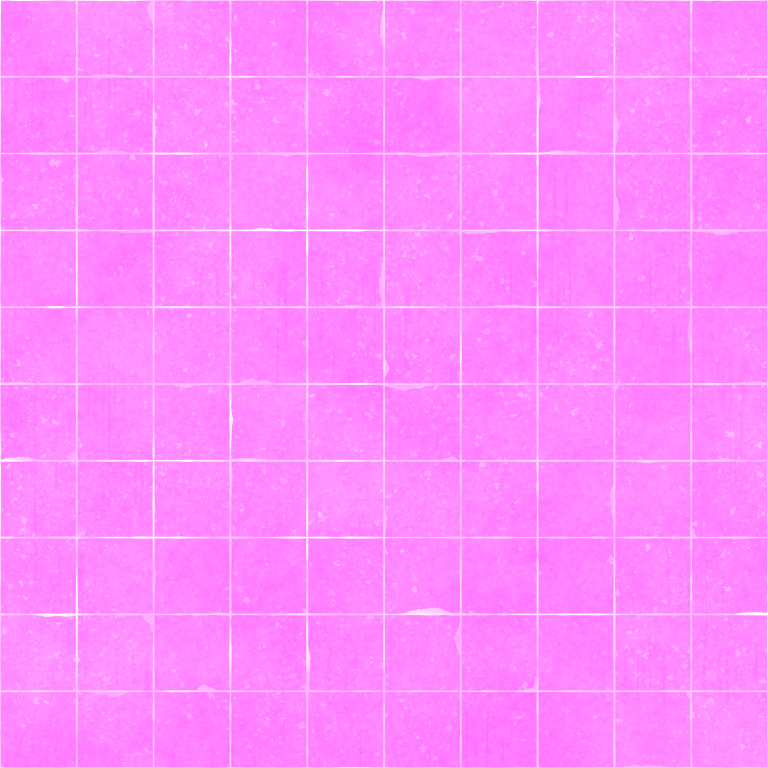
This texture is drawn by a Shadertoy shader. Its source:

```glsl
// Pink square tiles in a ten by ten grid, with pale chipped grout, specks and faint streaks.

#define TILES 10.0          // repeats across and down
#define GROUT_HALF 0.0115   // half line width, in tiles
#define BASE_GREEN 0.528    // green level of the glaze
#define CLOUD_DEPTH 0.21    // strength of the mottling
#define GRAIN_DEPTH 0.085   // strength of the fine grain
#define TILE_DEPTH 0.012    // tone change from tile to tile
#define STREAK_DEPTH 0.04   // darkness of vertical streaks
#define SPECK_LIFT 0.16     // brightness of specks
#define CHIP_CHANCE 0.24    // share of edges with a chip
#define CHIP_DEPTH 0.075    // deepest chip, in tiles
#define CORNER_CHANCE 0.05  // share of crossings with a broken corner

float hash(vec2 p) {
    vec3 q = fract(p.xyx * vec3(0.1031, 0.103, 0.0973));
    q += dot(q, q.yzx + 33.33);
    return fract((q.x + q.y) * q.z);
}

float noise(vec2 p) {
    vec2 i = floor(p), f = fract(p);
    f = f * f * (3.0 - 2.0 * f);
    return mix(mix(hash(i), hash(i + vec2(1, 0)), f.x),
               mix(hash(i + vec2(0, 1)), hash(i + vec2(1, 1)), f.x), f.y);
}

float clouds(vec2 p) {
    float sum = 0.0, total = 0.0, weight = 1.0;
    for (int i = 0; i < 6; i++) {
        sum += weight * noise(p);
        total += weight;
        p = mat2(0.8, 0.6, -0.6, 0.8) * p * 2.1 + 17.3;
        weight *= 0.75;
    }
    return sum / total;
}

// Cellular flecks: one ragged dot in some of the cells.
float specks(vec2 p, float density, float blur) {
    p += 0.8 * vec2(noise(p * 2.3), noise(p * 2.3 + 41.0));
    vec2 cell = floor(p);
    float cover = 0.0;
    for (int y = -1; y <= 1; y++)
    for (int x = -1; x <= 1; x++) {
        vec2 id = cell + vec2(x, y);
        vec2 center = id + vec2(hash(id + 3.7), hash(id + 91.2));
        float radius = mix(0.16, 0.55, pow(hash(id + 57.1), 3.0));
        float fleck = smoothstep(blur, -blur, length(p - center) - radius);
        float present = step(hash(id + 23.9), density);
        cover = max(cover, fleck * present * mix(0.25, 1.0, hash(id + 71.3)));
    }
    return cover;
}

// Coverage of the lines across one axis: x is plain grout, y is a chip.
vec2 groutLines(float across, float along, float seed, float px) {
    float line = floor(across + 0.5), d = across - line;
    vec2 id = vec2(line + seed, floor(along));
    float waver = noise(vec2(along * 9.0, line + seed));
    float width = GROUT_HALF * (0.7 + 0.6 * waver);

    // A shallow one-sided bite with a ragged outline.
    float center = mix(0.1, 0.9, hash(id + 5.3));
    float reach = mix(0.1, 0.36, hash(id + 8.9));
    float t = (fract(along) - center) / reach;
    float depth = CHIP_DEPTH * mix(0.25, 1.0, pow(hash(id + 13.7), 2.0));
    depth *= step(hash(id + 31.1), CHIP_CHANCE) * max(1.0 - t * t, 0.0);
    depth *= 0.3 + 0.8 * noise(vec2(along * 11.0, seed + line * 3.0))
                 + 0.4 * noise(vec2(along * 37.0, seed + line * 5.0));
    float side = hash(id + 47.3) < 0.5 ? -1.0 : 1.0;
    float bite = d * side > 0.0 ? depth : 0.0;
    return vec2(smoothstep(-px, px, width - abs(d)),
                smoothstep(-px, px, bite + width - abs(d)) * step(0.001, bite));
}

// Broken corner in one quadrant of a crossing.
float cornerChip(vec2 p, float px) {
    vec2 id = floor(p + 0.5), d = p - id;
    vec2 side = sign(vec2(hash(id + 2.1), hash(id + 6.4)) - 0.5);
    vec2 q = d * side;
    float size = mix(0.1, 0.24, hash(id + 19.5)) * (0.6 + 0.7 * noise(p * 14.0));
    float inside = min(size - q.x - q.y, min(q.x, q.y));
    return smoothstep(-px, px, inside) * step(hash(id + 77.7), CORNER_CHANCE);
}

void mainImage(out vec4 fragColor, in vec2 fragCoord) {
    vec2 uv = fragCoord / iResolution.xy;
    vec2 p = uv * TILES;
    float px = 0.7 * TILES / iResolution.y;

    // Mottled glaze with a slight tone per tile and fine grain.
    float green = BASE_GREEN + CLOUD_DEPTH * (clouds(uv * 6.0) - 0.5);
    green += TILE_DEPTH * (hash(floor(p) + 12.0) - 0.5);
    green += GRAIN_DEPTH * (0.6 * noise(uv * 290.0) + 0.4 * noise(uv * 130.0 + 9.0) - 0.5);

    // Thin vertical stains, present only in patches.
    float streak = smoothstep(0.7, 0.95, noise(uv * vec2(260.0, 8.0)));
    green -= STREAK_DEPTH * streak * smoothstep(0.4, 0.8, noise(uv * 7.0 + 60.0));

    // Specks gather in loose clusters, each built of two sizes.
    float cluster = smoothstep(0.25, 0.9, noise(uv * 8.0 + 29.0));
    float flecks = specks(uv * 140.0, 0.05 + 0.2 * cluster, 14.0 * px);
    flecks = max(flecks, 0.7 * specks(uv * 250.0 + 50.0, 0.08 + 0.25 * cluster, 20.0 * px));
    green += SPECK_LIFT * flecks;

    // Chips first, then grout whose paleness drifts along each line.
    vec2 vertical = groutLines(p.x, p.y, 100.0, px);
    vec2 horizontal = groutLines(p.y, p.x, 200.0, px);
    float chip = max(max(vertical.y, horizontal.y), cornerChip(p, px));
    float wear = smoothstep(0.5, 0.95, noise(p * 1.3 + 8.0));
    float fade = noise(p * 4.0 + 33.0);
    green = mix(green, mix(0.67, 0.9, wear) + 0.06 * (noise(p * 9.0) - 0.5), chip);
    green = mix(green, mix(0.7 + 0.14 * fade, 1.0, wear), max(vertical.x, horizontal.x));

    fragColor = vec4(1.0, clamp(green, 0.0, 1.0), 1.0, 1.0);
}
```
